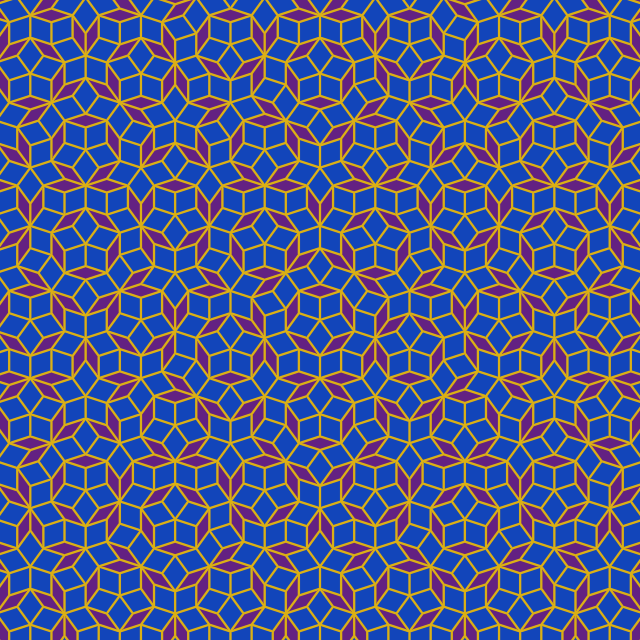
Write a WebGL 1 fragment shader that draws this pattern.

```glsl
precision highp float;
// Penrose tiling of fat and thin rhombi with outlined edges.
// Built by de Bruijn's pentagrid: every crossing of two grid lines is dual to
// one rhombus, so each pixel tests the few crossings that may cover it.
uniform vec2 u_resolution;

const float EDGES_ACROSS = 28.8;      // rhombus edges along the canvas side
const float LINE_HALF_WIDTH = 0.052;  // in rhombus edges
const float SOFTNESS = 0.65;          // edge blur in pixels, each side
const float GRID_SHIFT = 0.2;         // equal shifts give fivefold symmetry
const float START_ANGLE = -1.5707963;
const float FIFTH_TURN = 1.2566371;
const float THIN_LIMIT = 0.8;         // rhombus area below this is thin
const vec3 FAT_COLOR = vec3(0.07, 0.27, 0.73);
const vec3 THIN_COLOR = vec3(0.39, 0.13, 0.51);
const vec3 LINE_COLOR = vec3(0.86, 0.69, 0.08);

vec2 gridAxis(int i) {
  float angle = START_ANGLE + FIFTH_TURN * float(i);
  return vec2(cos(angle), sin(angle));
}

float cross2(vec2 a, vec2 b) {
  return a.x * b.y - a.y * b.x;
}

// Point where line m of axis a meets line n of axis b.
vec2 lineCrossing(vec2 a, vec2 b, float m, float n) {
  vec2 v = (m - GRID_SHIFT) * b - (n - GRID_SHIFT) * a;
  return vec2(v.y, -v.x) / cross2(a, b);
}

// Lowest corner of the rhombus dual to the crossing of lines m and n.
vec2 rhombusCorner(int j, int k, vec2 a, vec2 b, float m, float n) {
  vec2 crossing = lineCrossing(a, b, m, n);
  vec2 corner = m * a + n * b;
  for (int i = 0; i < 5; i++) {
    if (i != j && i != k) {
      vec2 axis = gridAxis(i);
      corner += ceil(dot(crossing, axis) + GRID_SHIFT) * axis;
    }
  }
  return corner;
}

// Returns (distance to the nearest edge, area) of the rhombus around p.
vec2 findRhombus(vec2 p) {
  vec2 best = vec2(-1e3, 1.0);
  vec2 gridPoint = p / 2.5;  // the dual map enlarges the grid by 5/2
  for (int j = 0; j < 4; j++) {
    vec2 a = gridAxis(j);
    float firstM = floor(dot(gridPoint, a) + GRID_SHIFT);
    for (int k = 1; k < 5; k++) {
      if (k <= j) continue;
      vec2 b = gridAxis(k);
      float firstN = floor(dot(gridPoint, b) + GRID_SHIFT);
      float area = cross2(a, b);
      // Only the two nearest lines of each axis can reach p.
      for (int c = 0; c < 4; c++) {
        float m = firstM + mod(float(c), 2.0);
        float n = firstN + floor(float(c) / 2.0);
        vec2 q = p - rhombusCorner(j, k, a, b, m, n);
        vec2 uv = vec2(cross2(q, b), cross2(a, q)) / area;
        vec2 inside = min(uv, 1.0 - uv);
        float edgeDistance = min(inside.x, inside.y) * abs(area);
        if (edgeDistance > best.x) best = vec2(edgeDistance, abs(area));
      }
    }
  }
  return best;
}

void main() {
  float pixel = EDGES_ACROSS / min(u_resolution.x, u_resolution.y);
  vec2 p = (gl_FragCoord.xy - 0.5 * u_resolution) * pixel;
  vec2 rhombus = findRhombus(p);

  vec3 fill = rhombus.y < THIN_LIMIT ? THIN_COLOR : FAT_COLOR;
  float blur = SOFTNESS * pixel;
  float fillMask = smoothstep(LINE_HALF_WIDTH - blur, LINE_HALF_WIDTH + blur, rhombus.x);
  gl_FragColor = vec4(mix(LINE_COLOR, fill, fillMask), 1.0);
}
```
